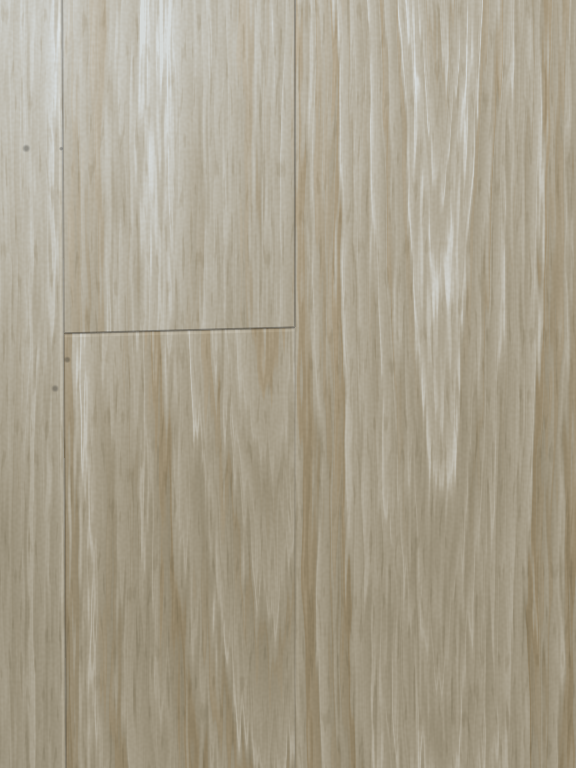
Write a WebGL 2 fragment shader that draws this texture.

```glsl
#version 300 es
precision highp float;

#define SEAM_LEFT 0.086
#define SEAM_MID 0.384
#define BUTT_Y 0.566
#define SEAM_WIDTH 0.0013
#define RING_FREQ 7.0
#define FIBRE_FREQ 125.0
#define JAG 0.11
#define RING_GAIN 0.40
#define FIBRE_GAIN 0.17
#define PORE_GAIN 0.13
#define SHADE 0.25
#define DAYLIGHT 0.66

uniform vec2 u_resolution;
out vec4 fragColor;

float hash(ivec2 cell) {
    uvec2 q = uvec2(cell) * uvec2(1597334673u, 3812015801u);
    uint n = (q.x ^ q.y) * 1597334673u;
    n = (n ^ (n >> 15)) * 2246822519u;
    return float((n ^ (n >> 13)) >> 8) / 16777216.0;
}

float cornerSlope(ivec2 cell, vec2 offset) {
    float angle = 6.28319 * hash(cell);
    return dot(vec2(cos(angle), sin(angle)), offset);
}

float gradientNoise(vec2 p) {
    ivec2 i = ivec2(floor(p));
    vec2 f = fract(p);
    vec2 w = f * f * f * (f * (f * 6.0 - 15.0) + 10.0);
    float low = mix(cornerSlope(i, f), cornerSlope(i + ivec2(1, 0), f - vec2(1, 0)), w.x);
    float high = mix(cornerSlope(i + ivec2(0, 1), f - vec2(0, 1)),
                     cornerSlope(i + ivec2(1, 1), f - vec2(1, 1)), w.x);
    return mix(low, high, w.y);
}

// Growth rings: pointed arches near the axis, upright lines away from it.
float ringField(vec2 p, float axis, float slope, float spread) {
    float dx = p.x - axis;
    float k = dx / spread;
    return p.y / (1.0 + k * k) - slope * sqrt(dx * dx + 0.00012);
}

float softLine(float d, float width) {
    float pixel = 0.7 / u_resolution.y;
    return 1.0 - smoothstep(max(width - pixel, 0.0), width + pixel, abs(d));
}

// Tone 0 is tan wood, tone 1 is pale cool glare.
vec3 woodColor(float t) {
    return vec3(0.53, 0.50, 0.42) + t * vec3(0.28, 0.26, 0.25) + t * t * vec3(0.0, 0.06, 0.14);
}

void main() {
    vec2 p = gl_FragCoord.xy / u_resolution.y;

    // Plank layout
    float leftD = p.x - SEAM_LEFT + 0.005 * p.y;
    float midD = p.x - SEAM_MID;
    float buttD = p.y - BUTT_Y - 0.026 * (p.x - SEAM_LEFT);
    float inMiddle = step(0.0, leftD) * step(midD, 0.0);
    float upper = step(0.0, buttD);

    // Axis, slope, spread and strength of the figure in each plank
    vec4 figure = vec4(-0.4, 6.0, 0.05, 0.55);
    float id = 0.0;
    if (midD > 0.0) {
        figure = vec4(0.573, 7.0, 0.075, 1.0);
        id = 3.0;
    } else if (inMiddle > 0.5) {
        figure = upper > 0.5 ? vec4(0.9, 6.0, 0.05, 0.65) : vec4(0.349, 3.6, 0.10, 0.95);
        id = 1.0 + upper;
    }

    // Fibres
    vec2 q = p + vec2(0.007 * gradientNoise(p * vec2(5.0, 2.5) + id * 9.7), id * 3.37);
    float fibre = gradientNoise(q * vec2(FIBRE_FREQ, 5.0));
    float fineFibre = gradientNoise(q * vec2(FIBRE_FREQ * 1.8, 14.0) + 31.0);
    float pore = smoothstep(0.18, 0.5, gradientNoise(q * vec2(FIBRE_FREQ * 1.5, 26.0) + 57.0));

    // Rings with torn edges
    float field = ringField(vec2(q.x, p.y), figure.x, figure.y, figure.z);
    field += JAG * (fibre + 0.5 * fineFibre);
    float lane = id * 7.3 + 0.45 + 0.5 * p.y;
    float ring = gradientNoise(vec2(field * RING_FREQ, lane))
               + 0.5 * gradientNoise(vec2(field * RING_FREQ * 2.7, lane + 20.0));
    float paleStreak = smoothstep(0.15, 0.5, ring) * smoothstep(-0.35, 0.3, fibre + fineFibre);
    float brownBand = smoothstep(0.08, 0.45, -ring);

    // Window light from the upper left
    float glow = smoothstep(0.12, 1.05, p.y) * (1.0 - 0.75 * p.x);
    float tone = SHADE + DAYLIGHT * glow + 0.06 * gradientNoise(p * 3.0 + 4.0);
    tone += figure.w * (RING_GAIN * ring + 0.2 * paleStreak);
    tone += FIBRE_GAIN * (fibre + 0.7 * fineFibre) - PORE_GAIN * pore;
    tone += 0.07 * gradientNoise(p * 210.0);

    vec3 color = woodColor(clamp(tone, -0.25, 1.08));
    color += figure.w * (0.3 + brownBand) * vec3(0.018, -0.002, -0.022);

    // Seams and their lit bevels
    float midStrength = mix(0.25, 0.75, upper);
    float butt = inMiddle * softLine(buttD, SEAM_WIDTH);
    float seam = max(0.6 * softLine(leftD, SEAM_WIDTH), midStrength * softLine(midD, SEAM_WIDTH));
    seam = max(seam, butt);
    float bevel = softLine(leftD + 0.004, SEAM_WIDTH) + midStrength * softLine(midD - 0.004, SEAM_WIDTH);
    bevel += inMiddle * softLine(buttD + 0.004, SEAM_WIDTH);
    color += 0.035 * bevel;
    color *= 1.0 - 0.32 * seam;

    // Small dark specks
    for (int i = 0; i < 4; i++) {
        vec2 spot = vec2(0.09 * hash(ivec2(i, 71)), 0.45 + 0.4 * hash(ivec2(i, 83)));
        float radius = mix(0.002, 0.006, hash(ivec2(i, 97)));
        color *= 1.0 - 0.25 * (1.0 - smoothstep(0.3 * radius, 1.2 * radius, length(p - spot)));
    }

    fragColor = vec4(color, 1.0);
}
```
